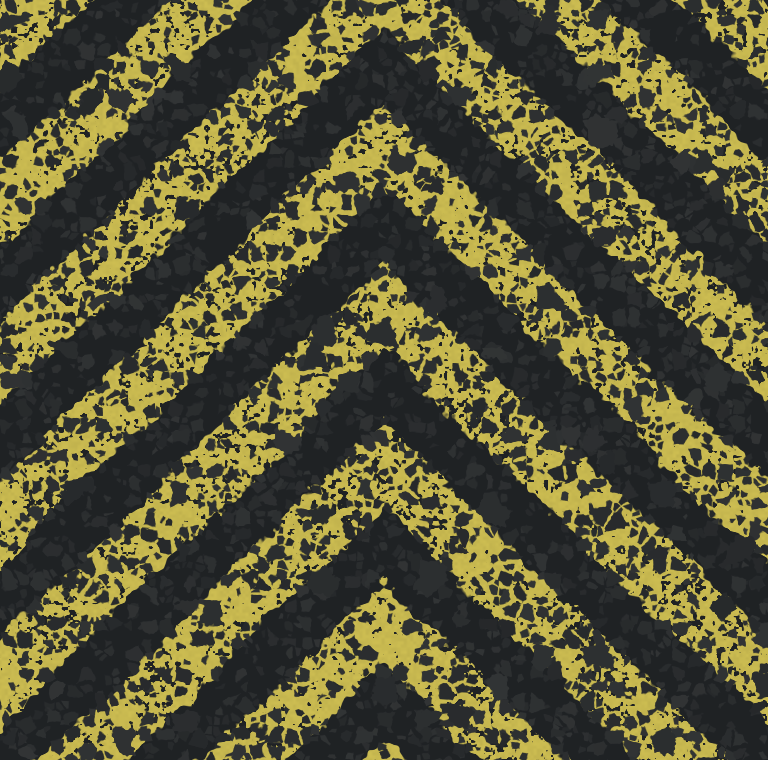
This pattern is drawn by a Shadertoy shader. Its source:

```glsl
float hash(vec2 p) {
    return fract(sin(dot(p, vec2(127.1, 311.7))) * 43758.5453);
}

float noise(vec2 p) {
    vec2 i = floor(p), f = fract(p);
    f = f * f * (3.0 - 2.0 * f);
    return mix(mix(hash(i), hash(i + vec2(1, 0)), f.x),
               mix(hash(i + vec2(0, 1)), hash(i + vec2(1, 1)), f.x), f.y);
}

float fbm(vec2 p) {
    return 0.6 * noise(p) + 0.4 * noise(p * 2.1 + 17.3);
}

vec2 cellPoint(vec2 cell) {
    return 0.1 + 0.8 * vec2(hash(cell), hash(cell + 19.7));
}

// Angular stones cut from Voronoi cells: x = coverage, y = tone
vec2 stones(vec2 p, float scale, float density, float rough) {
    p *= scale;
    vec2 base = floor(p), nearest = vec2(0), owner = vec2(0);
    float best = 8.0;
    for (int y = -1; y <= 1; y++)
    for (int x = -1; x <= 1; x++) {
        vec2 cell = base + vec2(x, y);
        vec2 r = cell + cellPoint(cell) - p;
        if (dot(r, r) < best) {
            best = dot(r, r);
            nearest = r;
            owner = cell;
        }
    }
    // Distance to the closest cell border
    float border = 8.0;
    for (int y = -2; y <= 2; y++)
    for (int x = -2; x <= 2; x++) {
        vec2 cell = owner + vec2(x, y);
        vec2 r = cell + cellPoint(cell) - p;
        vec2 gap = r - nearest;
        if (dot(gap, gap) > 0.0001)
            border = min(border, dot(0.5 * (r + nearest), normalize(gap)));
    }
    float inset = mix(0.05, 0.23, hash(owner + 41.3));
    float aa = 0.8 * scale / iResolution.y;
    float mask = smoothstep(-aa, aa, border - inset + rough);
    return vec2(mask * step(hash(owner + 73.9), density), hash(owner + 5.1));
}

void mainImage(out vec4 fragColor, in vec2 fragCoord) {
    vec2 p = fragCoord / iResolution.y;
    float px = 1.0 / iResolution.y;
    float grain = fbm(p * 150.0);

    // Chevron bands with ragged edges
    float center = 0.5 * iResolution.x / iResolution.y;
    float rise = p.y + 0.98 * abs(p.x - center) - 0.8065;
    float band = abs(fract(rise / 0.2092 + 0.5) - 0.5) * 0.2092 - 0.0555;
    band = band * 0.714 + 0.018 * (fbm(p * 75.0) - 0.5) + 0.01 * (noise(p * 11.0) - 0.5);
    float paint = 1.0 - smoothstep(-px, px, band);

    // Fine wear gathered in patches
    float wear = grain + 0.22 * (noise(p * 19.0) - 0.5);
    paint *= 1.0 - smoothstep(0.65, 0.73, wear);

    // Stones in three sizes, showing through the paint
    vec2 warped = p + 0.006 * (vec2(noise(p * 60.0), noise(p * 60.0 + 31.0)) - 0.5);
    float rough = 0.22 * (grain - 0.5);
    vec3 asphalt = vec3(0.122, 0.133, 0.143);
    vec3 stone = vec3(0.195, 0.205, 0.208);
    vec3 ground = asphalt;
    for (int i = 0; i < 3; i++) {
        float size = float(i);
        vec2 chip = stones(warped + size * 3.7, 88.0 / pow(1.8, size),
                           0.28 + 0.13 * size * (2.3 - 1.5 * size), rough);
        ground = mix(ground, mix(asphalt, stone, 0.35 + 0.65 * chip.y), chip.x);
        paint *= 1.0 - chip.x;
    }

    vec3 yellow = vec3(0.79, 0.73, 0.315) * (0.96 + 0.06 * noise(p * 240.0));
    fragColor = vec4(mix(ground, yellow, paint), 1.0);
}
```
